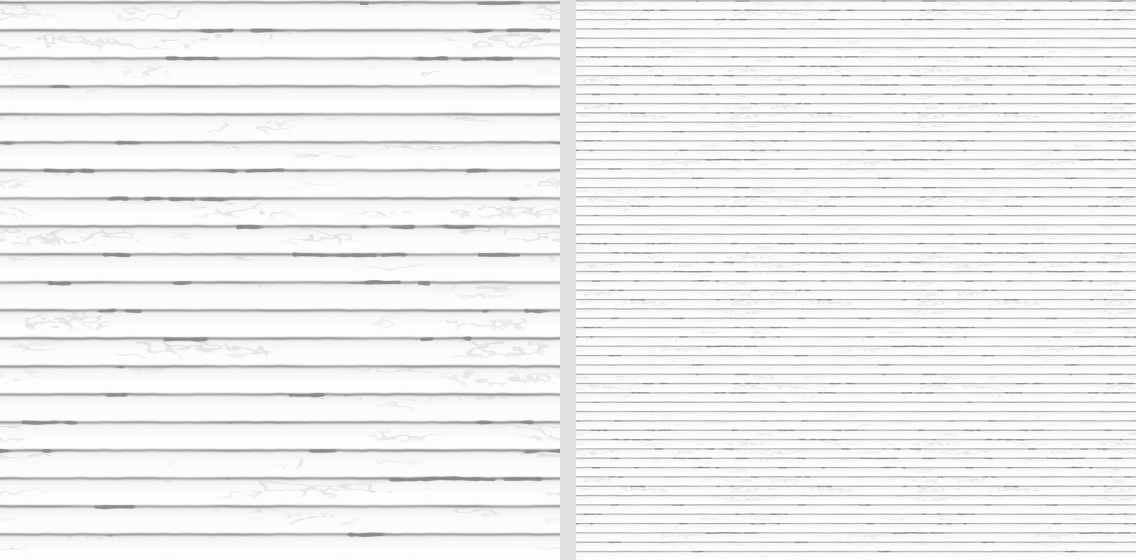
Left, the tile; right, the same tile 3 across and 3 down.
This texture is drawn by a WebGL 1 fragment shader. Its source:

```glsl
precision highp float;
// White painted clapboard: twenty horizontal planks, each shaded under a soft grey joint.
// Joints are one-sided Gaussians; wrapping value noise adds dark chips along them
// and faint, stretched cracks in the paint of every plank.

uniform vec2 u_resolution;

const float PLANKS = 20.0;
const float JOINT_OFFSET = 0.08;      // first joint below the top edge, in planks
const float JOINT_ABOVE = 0.050;      // falloff widths, in planks
const float JOINT_BELOW = 0.062;
const float JOINT_DARK = 0.33;
const float SHADOW_DARK = 0.055;
const float SHADOW_LENGTH = 0.15;
const float CHIP_HALF_WIDTH = 0.065;
const float CHIP_EDGE = 0.028;
const float CRACK_DARK = 0.085;
const vec3 PAINT_TOP = vec3(0.975);
const vec3 PAINT_BOTTOM = vec3(0.992);
const vec3 CHIP_COLOR = vec3(0.53);

float hash(vec2 p) {
  return fract(sin(dot(p, vec2(127.1, 311.7))) * 43758.5453);
}

// Value noise that repeats after a whole number of cells.
float noise(vec2 p, vec2 period, float seed) {
  vec2 cell = floor(p);
  vec2 f = fract(p);
  f = f * f * (3.0 - 2.0 * f);
  vec2 a = mod(cell, period) + seed;
  vec2 b = mod(cell + 1.0, period) + seed;
  return mix(mix(hash(a), hash(vec2(b.x, a.y)), f.x),
             mix(hash(vec2(a.x, b.y)), hash(b), f.x), f.y);
}

// Noise on the canvas: cells across, and cells down per plank.
float grain(vec2 p, float across, float down, float seed) {
  return noise(p * vec2(across, down), vec2(across, PLANKS * down), seed);
}

// Ragged contour with a crisp upper side, limited to scattered patches.
float cracks(vec2 p, float depth) {
  float field = 0.52 * grain(p, 14.0, 3.0, 3.7)
              + 0.30 * grain(p, 36.0, 6.0, 11.3)
              + 0.18 * grain(p, 90.0, 10.0, 23.9);
  float t = field - 0.5;
  float wisp = smoothstep(-0.015, 0.025, t) * (1.0 - smoothstep(0.025, 0.13, t));
  float patches = smoothstep(0.53, 0.78, grain(p, 7.0, 2.0, 41.3));
  float band = smoothstep(0.04, 0.16, depth) * (1.0 - smoothstep(0.55, 0.8, depth));
  return wisp * patches * band;
}

// Dark slivers of worn paint; row is a whole number, so each joint is independent.
float chips(float x, float row, float offset) {
  vec2 along = vec2(x, row);
  float wear = 0.72 * grain(along, 9.0, 1.0, 57.1)
             + 0.28 * grain(along, 37.0, 1.0, 63.7);
  float amount = smoothstep(0.69, 0.77, wear);
  float ragged = 0.7 + 0.5 * grain(along, 80.0, 1.0, 71.9);
  float center = 0.025 + 0.05 * (grain(along, 28.0, 1.0, 83.3) - 0.5);
  float halfWidth = CHIP_HALF_WIDTH * amount * ragged;
  float body = 1.0 - smoothstep(halfWidth - CHIP_EDGE, halfWidth + CHIP_EDGE,
                                abs(offset - center));
  return body * amount;
}

void main() {
  vec2 uv = gl_FragCoord.xy / u_resolution;
  vec2 p = vec2(uv.x, (1.0 - uv.y) * PLANKS - JOINT_OFFSET);

  // Nearest joint and signed distance below it, in planks.
  float row = floor(p.y + 0.5);
  vec2 along = vec2(p.x, row);
  float offset = p.y - row + 0.018 * (grain(along, 48.0, 1.0, 5.3) - 0.5);
  float depth = fract(p.y);

  // Paint with faint cracks.
  vec3 color = mix(PAINT_TOP, PAINT_BOTTOM, smoothstep(0.0, 0.8, depth));
  color -= CRACK_DARK * cracks(p, depth);

  // Joint line and the shadow below it.
  float width = offset < 0.0 ? JOINT_ABOVE : JOINT_BELOW;
  float joint = exp(-offset * offset / (width * width));
  float strength = mix(0.76, 1.06, grain(along, 12.0, 1.0, 17.9));
  float shadow = smoothstep(-0.06, 0.02, offset) * exp(-max(offset, 0.0) / SHADOW_LENGTH);
  color -= JOINT_DARK * strength * joint + SHADOW_DARK * shadow;

  // Worn slivers on the joint.
  color = mix(color, min(color, CHIP_COLOR), 0.9 * chips(p.x, row, offset));

  gl_FragColor = vec4(clamp(color, 0.0, 1.0), 1.0);
}
```
